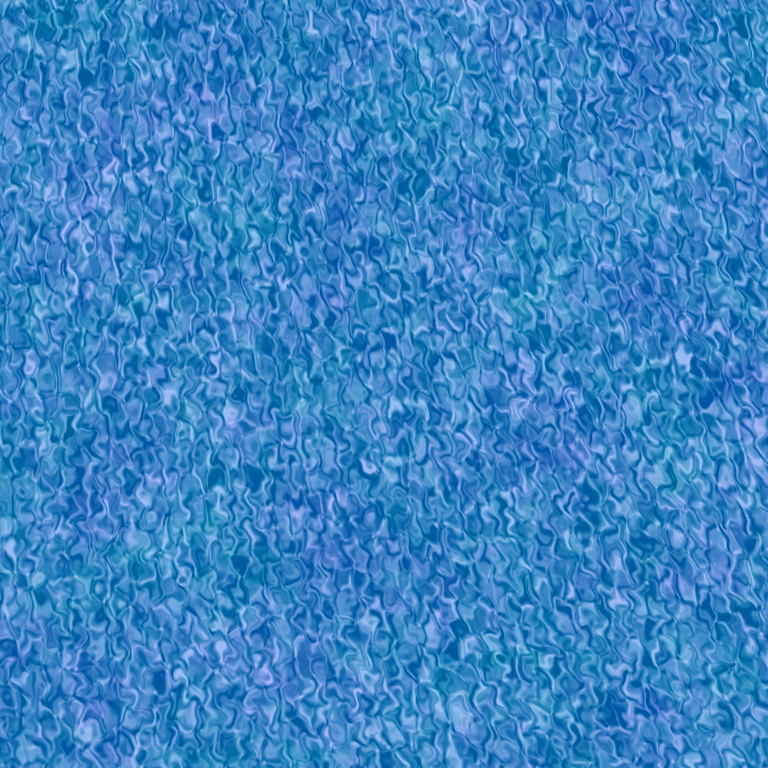
Give the GLSL for this texture, as a Shadertoy shader.

```glsl
// Blue brushed fleece: short, curled, mostly upright fibres.
// Stretched gradient noise is bent by a domain warp to form the fibres,
// then its tone drives a blue ramp with soft drifts of violet and cyan.

const float TAU = 6.2831853;

float hash(vec2 cell) {
    uvec2 q = uvec2(ivec2(cell)) * uvec2(1597334677u, 3812015801u);
    uint n = (q.x ^ q.y) * 1597334677u;
    n = (n ^ (n >> 15)) * 2246822519u;
    return float((n ^ (n >> 13)) >> 8) / 16777216.0;
}

float cornerSlope(vec2 cell, vec2 offset) {
    float angle = TAU * hash(cell);
    return dot(vec2(cos(angle), sin(angle)), offset);
}

// Gradient noise scaled to roughly unit standard deviation
float noise(vec2 p) {
    vec2 cell = floor(p), f = p - cell;
    vec2 u = f * f * f * (f * (f * 6.0 - 15.0) + 10.0);
    vec2 e = vec2(1.0, 0.0);
    float low = mix(cornerSlope(cell, f), cornerSlope(cell + e.xy, f - e.xy), u.x);
    float high = mix(cornerSlope(cell + e.yx, f - e.yx), cornerSlope(cell + e.xx, f - e.xx), u.x);
    return 4.7 * mix(low, high, u.y);
}

// Lean the nap to the left going up, more so towards the right side
vec2 leanNap(vec2 p) {
    return vec2(p.x + (0.03 + 0.23 * p.x) * (p.y - 0.5), p.y);
}

// Small swirls that hook and curl the fibres
vec2 curl(vec2 p) {
    vec2 q = p * vec2(62.0, 48.0);
    return vec2(0.0036 * noise(q + 17.3), 0.0062 * noise(q + 91.7));
}

float fibreTone(vec2 p) {
    vec2 q = leanNap(p);
    q += curl(q);
    float strands = 0.72 * noise(q * vec2(108.0, 46.0) + 5.2);
    strands += 0.50 * noise(q * vec2(126.0, 60.0) + 203.4);
    float fuzz = 0.34 * noise(q * vec2(185.0, 100.0) + 411.8);
    float clumps = 0.20 * noise(p * vec2(24.0, 17.0) + 37.1);
    float shade = 0.14 * noise(p * 6.0 + 73.9);
    return strands + fuzz + clumps + shade;
}

void mainImage(out vec4 fragColor, in vec2 fragCoord) {
    vec2 p = fragCoord / iResolution.y;
    float tone = clamp(fibreTone(p), -1.9, 2.5);

    // Deep blue in the gaps, pale blue on the fibre tips
    vec3 midBlue = vec3(0.22, 0.518, 0.765);
    vec3 color = midBlue + tone * vec3(0.150, 0.088, 0.073);

    // Broad and small drifts between violet and cyan
    float drift = 0.7 * noise(p * 7.0 + 150.6) + 0.6 * noise(p * 30.0 + 260.2);
    color += drift * vec3(0.022, -0.012, 0.010);

    fragColor = vec4(clamp(color, 0.0, 1.0), 1.0);
}
```
